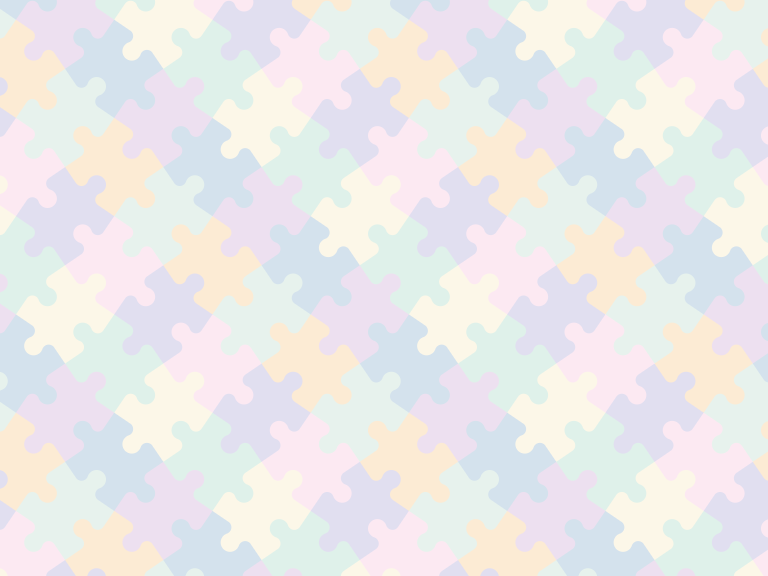
A Shadertoy shader for this pattern:

```glsl
// Pastel jigsaw pieces interlocking on a diagonal grid, coloured in alternating stripes.

// Colour of a piece: four diagonal stripes, each alternating two pastels.
vec3 pieceColor(vec2 cell) {
    const vec3 pastels[8] = vec3[8](
        vec3(0.83, 0.885, 0.93),   // blue
        vec3(0.93, 0.88, 0.94),    // lilac
        vec3(0.99, 0.97, 0.91),    // cream
        vec3(0.875, 0.945, 0.917), // mint
        vec3(0.99, 0.915, 0.95),   // pink
        vec3(0.883, 0.873, 0.943), // lavender
        vec3(0.905, 0.95, 0.928),  // pale mint
        vec3(0.99, 0.92, 0.83));   // apricot
    return pastels[2 * int(mod(cell.y, 4.0)) + int(mod(cell.x, 2.0))];
}

// Signed distance to a unit edge along x whose knob points to +y.
// Negative on the side of the piece that owns the knob.
float edgeDistance(vec2 p) {
    p.x = abs(p.x);
    vec2 knob = vec2(0.0, 0.142);
    vec2 shoulder = vec2(0.208, 0.042);
    float knobRadius = 0.135;
    float shoulderRadius = distance(knob, shoulder) - knobRadius;
    vec2 slope = vec2(0.9824, 0.1867);

    // Straight flank from the corner to the shoulder
    if (dot(p - shoulder, slope) > 0.0)
        return dot(p - vec2(0.5, 0.0), vec2(-slope.y, slope.x));

    // Two tangent arcs, split by the line through their centres
    vec2 axis = shoulder - knob;
    vec2 q = p - knob;
    return axis.x * q.y - axis.y * q.x > 0.0
        ? length(q) - knobRadius
        : shoulderRadius - distance(p, shoulder);
}

void mainImage(out vec4 fragColor, in vec2 fragCoord) {
    // Grid axes run down-right and up-right
    float gridScale = 5.863;
    vec2 uv = fragCoord / iResolution.y;
    vec2 grid = vec2(uv.x - uv.y, uv.x + uv.y - 1.0788) * gridScale + 0.5;
    vec2 cell = floor(grid);
    vec2 local = grid - cell - 0.5;
    float pixel = 1.4142 * gridScale / iResolution.y;

    vec3 color = pieceColor(cell);
    float parity = mod(cell.x + cell.y, 2.0);

    // Let each neighbour claim its part of the cell
    for (int i = 0; i < 4; i++) {
        bool alongX = i % 2 == 0;
        float side = i < 2 ? 1.0 : -1.0;
        vec2 normal = alongX ? vec2(side, 0.0) : vec2(0.0, side);
        vec2 p = vec2(alongX ? local.y : local.x, dot(local, normal) - 0.5);

        // Knobs point out along one axis and in along the other
        float outward = alongX == (parity < 0.5) ? 1.0 : -1.0;
        float d = outward * edgeDistance(vec2(p.x, outward * p.y));
        color = mix(color, pieceColor(cell + normal), clamp(0.5 + d / pixel, 0.0, 1.0));
    }

    fragColor = vec4(color, 1.0);
}
```
